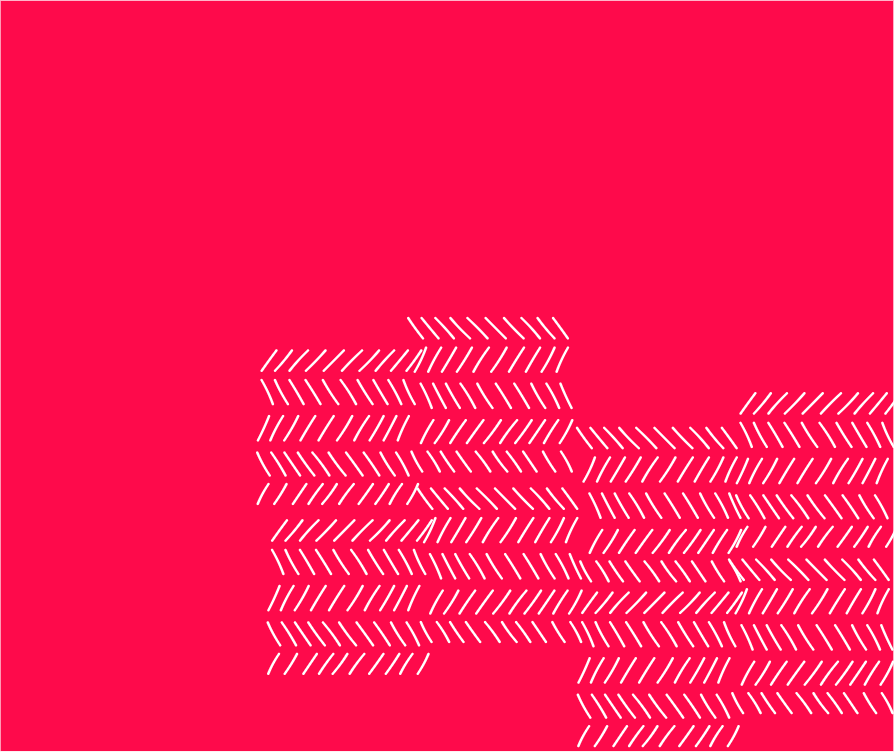
Write a Shadertoy shader that draws this background.

```glsl
// Hand-drawn herringbone hatching: eight blocks of short white strokes on red.
// Each block repeats five rows of ten strokes, alternating in lean; some blocks
// are mirrored. Sines make the spacing uneven, distance functions draw strokes.

const vec3 RED = vec3(0.997, 0.040, 0.293);
const vec3 WHITE = vec3(1.0);
const vec2 SHEET = vec2(768.0, 645.0);  // design units, y pointing down
const float STROKE_RADIUS = 1.05;
const int ROWS = 5;
const int STROKES = 10;

// Block anchor x, first row y, and horizontal direction (-1 is mirrored)
const vec3 BLOCKS[8] = vec3[8](
    vec3(357.0, 309.3, -1.0), vec3(366.0, 455.0, -1.0),
    vec3(354.0, 281.5, 1.0), vec3(362.0, 427.7, 1.0),
    vec3(498.7, 375.7, 1.0), vec3(631.8, 517.0, -1.0),
    vec3(767.5, 346.0, -1.0), vec3(629.0, 488.7, 1.0));

// Row middle x, row y, and half size of a stroke
const vec4 ROW_SHAPE[5] = vec4[5](
    vec4(63.7, 0.0, 7.7, 8.7), vec4(66.6, 27.0, 5.9, 10.3),
    vec4(70.4, 58.0, 5.8, 10.4), vec4(73.3, 88.7, 6.5, 9.8),
    vec4(66.1, 114.4, 5.6, 8.5));

// Stroke spacing, then amplitude, frequency and phase of its unevenness
const vec4 ROW_SWAY[5] = vec4[5](
    vec4(14.0, 2.2, 0.8, 0.8), vec4(13.7, 2.0, 0.8, 0.8),
    vec4(13.6, 3.0, 0.8, 0.8), vec4(13.3, 2.0, 0.8, -4.0),
    vec4(14.2, 1.7, 1.55, -7.13));

// Distance to a slightly bowed segment from -halfSize to halfSize
float strokeDistance(vec2 p, vec2 halfSize, float bow) {
    float along = clamp(p.y / halfSize.y, -1.0, 1.0);
    p.x -= bow * (1.0 - along * along);
    float t = clamp(dot(p, halfSize) / dot(halfSize, halfSize), -1.0, 1.0);
    return length(p - halfSize * t);
}

// Distance to one row of strokes, centred on its middle
float rowDistance(vec2 p, vec2 halfSize, vec4 sway, float lean) {
    float d = 1e3;
    for (int i = 0; i < STROKES; i++) {
        float n = float(i);
        float t = n - 0.5 * float(STROKES - 1);
        float x = t * sway.x + sway.y * cos(n * sway.z + sway.w);
        float taper = 1.12 - 0.3 * t * t / 20.25;
        float bow = 0.6 * sin(n * 2.4 + sway.x * 7.0);
        vec2 size = halfSize * vec2(lean * taper, 1.0);
        d = min(d, strokeDistance(p - vec2(x, 0.0), size, bow));
    }
    return d;
}

// Distance to a block; only rows near the point are evaluated
float blockDistance(vec2 p) {
    float d = 1e3;
    for (int r = 0; r < ROWS; r++) {
        vec4 shape = ROW_SHAPE[r];
        vec2 q = p - shape.xy;
        if (abs(q.y) > 18.0 || abs(q.x) > 90.0) continue;
        float lean = r % 2 == 0 ? 1.0 : -1.0;
        d = min(d, rowDistance(q, shape.zw, ROW_SWAY[r], lean));
    }
    return d;
}

// Signed distance to an axis-aligned box between two corners
float boxDistance(vec2 p, vec2 low, vec2 high) {
    vec2 outside = max(low - p, p - high);
    return max(outside.x, outside.y);
}

// Antialiased coverage of the region where distance is negative
float coverage(float d, float pixel) {
    return clamp(0.5 - d / pixel, 0.0, 1.0);
}

void mainImage(out vec4 fragColor, in vec2 fragCoord) {
    vec2 uv = fragCoord / iResolution.xy;
    vec2 p = vec2(uv.x, 1.0 - uv.y) * SHEET;
    float pixel = SHEET.y / iResolution.y;

    // Hatched blocks
    float ink = 1e3;
    for (int b = 0; b < 8; b++) {
        vec3 block = BLOCKS[b];
        vec2 local = (p - block.xy) * vec2(block.z, 1.0);
        ink = min(ink, blockDistance(local));
    }
    vec3 color = mix(RED, WHITE, coverage(ink - STROKE_RADIUS, pixel));

    // Thin pale margin around the red sheet
    float sheet = boxDistance(p, vec2(0.5, 0.6), vec2(765.7, 644.2));
    color = mix(WHITE, color, coverage(sheet, pixel));

    fragColor = vec4(color, 1.0);
}
```
